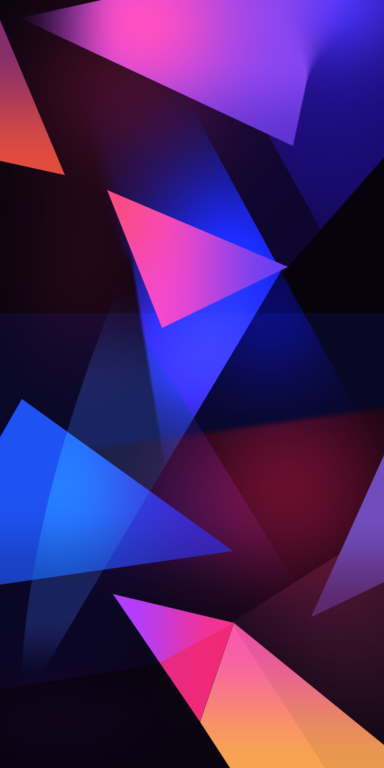
Write a WebGL 1 fragment shader that draws this background.

```glsl
precision highp float;
// Translucent glowing shards over a dark backdrop with navy and maroon haze.
// Each shard is a product of smoothed half planes, filled by gradients;
// wide soft beams and Gaussian glows supply the light between them.
uniform vec2 u_resolution;

vec2 p; // position: x in 0..1, y in 0..2, origin at the lower left

// Coverage of the half plane to the left of the line a -> b.
float side(vec2 a, vec2 b, float blur) {
  vec2 d = normalize(b - a);
  float dist = d.x * (p.y - a.y) - d.y * (p.x - a.x);
  return smoothstep(-blur, blur, dist);
}

float edge(vec2 a, vec2 b) {
  return side(a, b, 0.9 / u_resolution.x);
}

// Counterclockwise triangle.
float tri(vec2 a, vec2 b, vec2 c) {
  return edge(a, b) * edge(b, c) * edge(c, a);
}

float glow(vec2 center, vec2 radius) {
  vec2 d = (p - center) / radius;
  return exp(-dot(d, d));
}

// Dark base, haze and large background facets.
vec3 backdrop() {
  vec3 col = vec3(0.025, 0.01, 0.05);
  col += vec3(0.23, 0.04, 0.09) * glow(vec2(0.33, 1.77), vec2(0.27, 0.24));
  col += vec3(0.10, 0.015, 0.04) * glow(vec2(0.22, 1.30), vec2(0.20, 0.25));

  // Navy facets at the upper right
  float corner = edge(vec2(0.75, 1.305), vec2(1.0, 1.59));
  float band = corner * edge(vec2(0.495, 1.727), vec2(0.716, 1.318));
  float navy = corner * edge(vec2(0.612, 1.805), vec2(0.833, 1.406));
  col += vec3(0.03, 0.012, 0.13) * band;
  col += vec3(0.05, 0.025, 0.30) * navy * glow(vec2(0.88, 1.72), vec2(0.45, 0.42));
  col += vec3(0.20, 0.16, 0.62) * glow(vec2(0.86, 2.03), vec2(0.24, 0.19));

  // Lower panel, then maroon haze beneath its slanted edge
  float panel = 1.0 - smoothstep(1.183, 1.187, p.y);
  float above = side(vec2(0.495, 0.867), vec2(1.0, 0.937), 0.012);
  col += vec3(0.01, 0.018, 0.10) * panel * above;
  col += vec3(0.38, 0.045, 0.12) * (1.0 - above) * glow(vec2(0.75, 0.73), vec2(0.28, 0.27));
  float floorFacet = edge(vec2(0.40, 0.25), vec2(0.86, 0.542));
  col += vec3(0.16, 0.055, 0.10) * (1.0 - floorFacet) * glow(vec2(0.94, 0.40), vec2(0.32, 0.33));
  float ground = edge(vec2(0.0, 0.205), vec2(0.40, 0.268));
  col += vec3(0.015, 0.015, 0.10) * ground * glow(vec2(0.12, 0.40), vec2(0.45, 0.30));
  return col + vec3(0.04, 0.005, 0.05) * glow(vec2(0.15, 0.12), vec2(0.25, 0.12));
}

// Blue beam and the crossing translucent sheets below it.
vec3 beams(vec3 col) {
  float right = edge(vec2(0.90, 0.984), vec2(0.495, 1.727));
  float left = side(vec2(0.341, 1.333), vec2(0.411, 0.899), 0.006);
  float softLeft = side(vec2(0.25, 1.62), vec2(0.34, 1.33), 0.03);
  float diagonal = edge(vec2(0.359, 0.667), vec2(0.667, 1.185));
  float crossing = edge(vec2(0.646, 0.682), vec2(0.385, 1.107));

  float upper = right * mix(left, softLeft, smoothstep(1.30, 1.36, p.y)) * diagonal;
  col += vec3(0.06, 0.13, 0.80) * upper * glow(vec2(0.63, 1.36), vec2(0.28, 0.29));
  col += vec3(0.10, 0.13, 0.68) * upper * glow(vec2(0.53, 1.12), vec2(0.22, 0.23));
  float lower = right * (1.0 - diagonal);
  col += vec3(0.01, 0.03, 0.35) * lower * glow(vec2(0.70, 1.18), vec2(0.20, 0.20));

  // Long sheet with a bowed left border
  float bow = 0.055 + 0.245 * pow(clamp((p.y - 0.2) / 1.03, 0.0, 1.0), 1.7);
  float sheet = smoothstep(-0.003, 0.003, p.x - bow) * diagonal;
  sheet *= smoothstep(0.22, 0.40, p.y) * (1.0 - smoothstep(0.98, 1.28, p.y));
  col += vec3(0.06, 0.11, 0.22) * sheet * crossing;
  col += vec3(0.13, 0.08, 0.32) * sheet * (1.0 - crossing);
  float veil = crossing * (1.0 - diagonal) * smoothstep(0.38, 0.65, p.y);
  return col + vec3(0.10, 0.03, 0.16) * veil * glow(vec2(0.48, 0.70), vec2(0.30, 0.32));
}

void main() {
  p = gl_FragCoord.xy / u_resolution * vec2(1.0, 2.0);
  vec3 col = beams(backdrop());

  // Top shard: pink core melting to violet, dim at its left tip
  float top = edge(vec2(0.052, 1.953), vec2(0.763, 1.62));
  top *= side(vec2(0.763, 1.62), vec2(0.872, 2.135), 0.003 + 0.12 * smoothstep(1.78, 2.0, p.y));
  top *= edge(vec2(0.872, 2.135), vec2(0.052, 1.953));
  vec3 fill = mix(vec3(0.36, 0.20, 0.82), vec3(0.50, 0.27, 0.96), smoothstep(1.62, 1.85, p.y));
  fill = mix(fill, vec3(1.0, 0.31, 0.76), glow(vec2(0.37, 1.94), vec2(0.24, 0.23)));
  col = mix(col, fill, top * smoothstep(0.02, 0.32, p.x));

  // Left shard
  fill = mix(vec3(0.88, 0.30, 0.24), vec3(0.52, 0.18, 0.42), smoothstep(1.56, 1.90, p.y));
  col = mix(col, fill, tri(vec2(0.169, 1.544), vec2(-0.1, 2.187), vec2(-0.1, 1.603)));

  // Center shard
  fill = mix(vec3(0.96, 0.28, 0.82), vec3(0.40, 0.25, 0.95), smoothstep(0.40, 0.75, p.x));
  fill = mix(fill, vec3(0.98, 0.30, 0.50), glow(vec2(0.27, 1.47), vec2(0.17, 0.19)));
  col = mix(col, fill, tri(vec2(0.279, 1.505), vec2(0.422, 1.146), vec2(0.75, 1.305)));

  // Blue shard, brighter where the long sheet crosses it
  float bow = 0.055 + 0.245 * pow(clamp((p.y - 0.2) / 1.03, 0.0, 1.0), 1.7);
  float overlap = smoothstep(-0.003, 0.003, p.x - bow) * edge(vec2(0.359, 0.667), vec2(0.667, 1.185));
  fill = mix(vec3(0.12, 0.32, 0.95), vec3(0.25, 0.16, 0.80), smoothstep(0.15, 0.55, p.x));
  fill += vec3(0.03, 0.17, 0.08) * overlap * glow(vec2(0.16, 0.73), vec2(0.24, 0.28));
  fill *= 0.78 + 0.22 * smoothstep(0.47, 0.70, p.y);
  col = mix(col, fill, tri(vec2(0.057, 0.961), vec2(-0.24, 0.443), vec2(0.607, 0.565)));

  // Right shard
  fill = mix(vec3(0.36, 0.16, 0.42), vec3(0.44, 0.30, 0.74), smoothstep(0.40, 0.66, p.y));
  col = mix(col, fill, tri(vec2(0.81, 0.393), vec2(1.1, 0.532), vec2(1.1, 1.037)));

  // Magenta shard with a redder lower facet
  fill = mix(vec3(0.70, 0.24, 0.98), vec3(0.95, 0.20, 0.58), smoothstep(0.33, 0.57, p.x));
  fill = mix(vec3(0.94, 0.15, 0.42), fill, 0.25 + 0.75 * edge(vec2(0.404, 0.268), vec2(0.609, 0.378)));
  col = mix(col, fill, tri(vec2(0.294, 0.453), vec2(0.521, 0.12), vec2(0.609, 0.378)));

  // Pink to orange shard with a faint inner facet
  float warm = edge(vec2(0.521, 0.12), vec2(0.599, 0.0)) * edge(vec2(1.0, 0.06), vec2(0.609, 0.378));
  warm *= edge(vec2(0.609, 0.378), vec2(0.521, 0.12));
  fill = mix(vec3(1.0, 0.66, 0.33), vec3(1.0, 0.36, 0.70), smoothstep(0.0, 0.36, p.y));
  fill *= 1.0 - 0.09 * edge(vec2(0.846, 0.0), vec2(0.682, 0.255)) * 0.3;
  fill *= 1.0 - 0.09 * edge(vec2(0.682, 0.255), vec2(0.846, 0.0));
  gl_FragColor = vec4(mix(col, fill, warm), 1.0);
}
```
